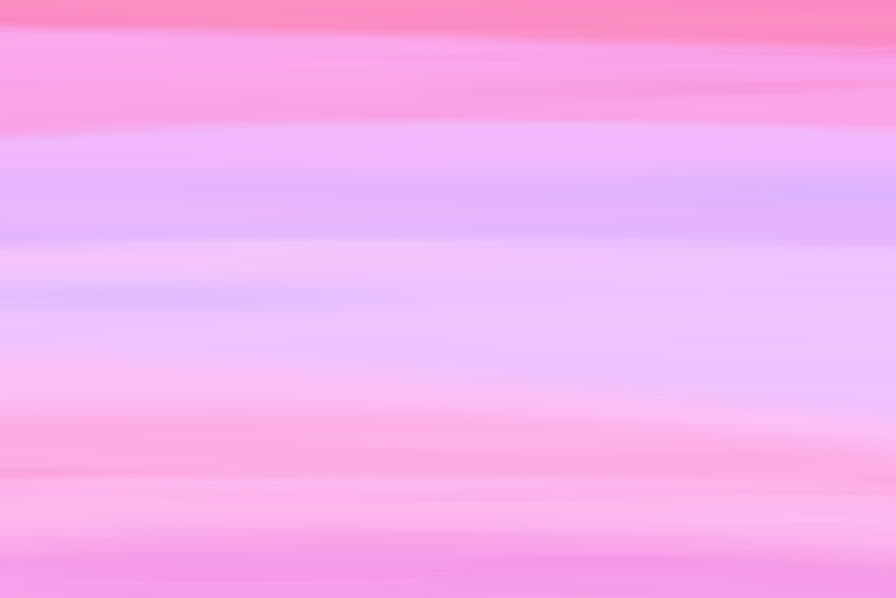
Give the GLSL for this background, as a Shadertoy shader.

```glsl
const vec3 ROSE = vec3(0.98, 0.555, 0.765);
const vec3 ORCHID = vec3(0.98, 0.645, 0.925);
const vec3 PINK = vec3(0.98, 0.63, 0.90);
const vec3 MAUVE = vec3(0.945, 0.725, 0.99);
const vec3 VIOLET = vec3(0.905, 0.705, 0.995);
const vec3 LILAC = vec3(0.93, 0.765, 1.0);
const vec3 PERIWINKLE = vec3(0.86, 0.715, 1.0);
const vec3 BLUSH = vec3(0.99, 0.755, 0.965);
const vec3 CORAL = vec3(0.99, 0.68, 0.90);
const vec3 PETAL = vec3(0.99, 0.71, 0.925);
const vec3 MAGENTA = vec3(0.97, 0.615, 0.91);

vec2 hash2(vec2 p) {
    vec3 q = fract(p.xyx * vec3(0.1031, 0.1030, 0.0973));
    q += dot(q, q.yzx + 33.33);
    return fract((q.xx + q.yz) * q.zy);
}

// Smooth cellular noise: neighbouring cells blend by distance, range -1..1
float cellStreaks(vec2 p, float sharpness) {
    vec2 cell = floor(p);
    float total = 0.0, weight = 0.0;
    for (int j = -1; j <= 1; j++)
    for (int i = -1; i <= 1; i++) {
        vec2 id = cell + vec2(i, j);
        vec2 d = id + hash2(id) - p;
        float w = exp(-sharpness * dot(d, d));
        total += w * (hash2(id + 71.0).x * 2.0 - 1.0);
        weight += w;
    }
    return total / weight;
}

// Layered sines that bend the strokes gently across the canvas
float sway(vec2 p) {
    float sum = 0.0, amp = 0.5, freq = 3.0;
    for (int i = 0; i < 4; i++) {
        sum += amp * sin(p.x * freq + p.y * freq * 4.0 + float(i) * 1.7);
        freq *= 1.9;
        amp *= 0.5;
    }
    return sum;
}

// Curve through depths at the left, centre and right
float curve(float x, vec3 y) {
    return y.x * (1.0 - x) * (1.0 - 2.0 * x) + 4.0 * y.y * x * (1.0 - x)
         + y.z * x * (2.0 * x - 1.0);
}

// Replaces the colour below a curved edge
vec3 band(vec3 base, vec3 paint, vec2 p, vec3 edge, float softness) {
    float d = p.y - curve(p.x, edge);
    return mix(base, paint, smoothstep(-softness, softness, d));
}

// Elliptical soft stroke
vec3 wash(vec3 base, vec3 paint, vec2 p, vec2 centre, vec2 radius, float strength) {
    vec2 d = (p - centre) / radius;
    return mix(base, paint, strength * exp(-dot(d, d)));
}

void mainImage(out vec4 fragColor, in vec2 fragCoord) {
    vec2 uv = fragCoord / iResolution.xy;
    vec2 p = vec2(uv.x, 1.0 - uv.y); // y is depth from the top

    // Brush texture
    float bend = sway(p);
    vec2 q = p + vec2(0.0, 0.006 * bend);
    float broad = cellStreaks(q * vec2(2.2, 32.0), 4.0);
    float fine = cellStreaks(q * vec2(4.0, 105.0) + 19.0, 6.0);
    p.y += 0.002 * bend + 0.006 * broad + 0.003 * fine;

    // Upper bands
    vec3 color = ROSE;
    color = band(color, ORCHID, p, vec3(0.043, 0.066, 0.080), 0.018);
    color = band(color, PINK, p, vec3(0.165, 0.145, 0.155), 0.05);
    color = band(color, MAUVE, p, vec3(0.228, 0.204, 0.221), 0.014);
    color = band(color, VIOLET, p, vec3(0.295, 0.290, 0.285), 0.028);

    // Middle bands
    color = band(color, LILAC, p, vec3(0.407, 0.403, 0.412), 0.016);
    color = band(color, BLUSH, p, vec3(0.593, 0.630, 0.695), 0.028);

    // Lower bands
    color = band(color, CORAL, p, vec3(0.685, 0.690, 0.750), 0.032);
    color = band(color, PETAL, p, vec3(0.812, 0.800, 0.835), 0.016);
    color = band(color, MAGENTA, p, vec3(0.910, 0.890, 0.930), 0.040);

    // Soft strokes over the bands
    color = wash(color, ROSE, p, vec2(0.95, 0.140), vec2(0.25, 0.010), 0.35);
    color = wash(color, PERIWINKLE, p, vec2(0.05, 0.290), vec2(0.40, 0.012), 0.45);
    color = wash(color, PERIWINKLE, p, vec2(0.95, 0.320), vec2(0.35, 0.035), 0.75);
    color = wash(color, PERIWINKLE, p, vec2(0.35, 0.392), vec2(0.70, 0.014), 0.55);
    color = wash(color, MAUVE, p, vec2(0.15, 0.355), vec2(0.45, 0.020), 0.45);
    color = wash(color, BLUSH, p, vec2(0.10, 0.440), vec2(0.50, 0.022), 0.60);
    color = wash(color, PERIWINKLE, p, vec2(0.14, 0.500), vec2(0.26, 0.024), 0.75);
    color = wash(color, BLUSH, p, vec2(0.60, 0.540), vec2(0.14, 0.008), 0.35);
    color = wash(color, ROSE, p, vec2(0.00, 0.797), vec2(0.30, 0.012), 0.35);
    color = wash(color, BLUSH, p, vec2(0.40, 0.808), vec2(0.50, 0.007), 0.55);
    color = wash(color, BLUSH, p, vec2(0.95, 0.870), vec2(0.30, 0.020), 0.50);

    // Bristle shading, strongest in the pink bands
    float pinkness = smoothstep(0.12, 0.30, abs(p.y - 0.45));
    float shade = (0.7 * broad + 0.45 * fine) * mix(0.5, 1.0, pinkness);
    color += shade * vec3(0.006, 0.024, 0.012);
    fragColor = vec4(clamp(color, 0.0, 1.0), 1.0);
}
```
